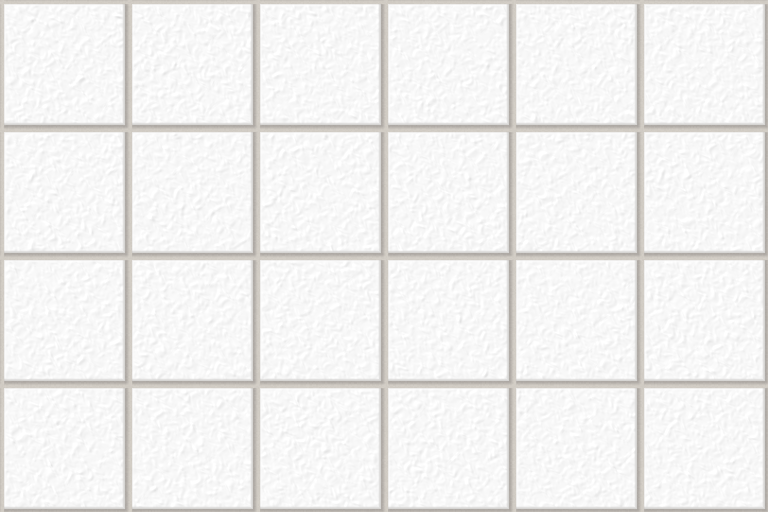
Give the GLSL for this texture, as a Shadertoy shader.

```glsl
// Square white tiles with a rough plaster relief, bevelled edges and warm grey grout.

vec3 hash3(vec2 p) {
    vec3 q = fract(p.xyx * vec3(0.1031, 0.1030, 0.0973));
    q += dot(q, q.yxz + 33.33);
    return fract((q.xxy + q.yzz) * q.zyx);
}

// Cellular height field: soft bumps of random place and height.
float bumps(vec2 p) {
    vec2 cell = floor(p);
    float height = 0.0;
    for (int y = -1; y <= 1; y++) {
        for (int x = -1; x <= 1; x++) {
            vec2 id = cell + vec2(x, y);
            vec3 r = hash3(id + 50.0);
            vec2 d = p - id - r.xy;
            height += (r.z * 2.0 - 0.7) * exp(-5.0 * dot(d, d));
        }
    }
    return height;
}

// Two sizes of bump, bent by sines.
float plaster(vec2 p) {
    p += 0.012 * sin(p.yx * 37.0 + 2.0 * sin(p * 23.0));
    return bumps(p * 24.0) + 0.5 * bumps(p * 43.0 + 17.0);
}

float boxDistance(vec2 p, vec2 halfSize) {
    vec2 d = abs(p) - halfSize;
    return length(max(d, 0.0)) + min(max(d.x, d.y), 0.0);
}

void mainImage(out vec4 fragColor, in vec2 fragCoord) {
    // Six tiles across, counted from the top left.
    float pixel = 6.0 / iResolution.x;
    vec2 p = vec2(fragCoord.x, iResolution.y - fragCoord.y) * pixel;
    vec2 q = fract(p - 0.033);
    float size = 0.944;
    vec2 center = vec2(size * 0.5);

    // Grout, darkened by the shadow to the lower right of each tile.
    float shadow = 1.0 - smoothstep(-0.005, 0.032, boxDistance(q - center - 0.008, center));
    vec3 grout = mix(vec3(0.82, 0.80, 0.77), vec3(0.68, 0.66, 0.64), shadow);
    grout += 0.02 * (hash3(floor(p * 85.0)).x - 0.5);

    // Relief lit from the upper left.
    vec2 lightStep = vec2(0.008);
    float slope = plaster(p + lightStep) - plaster(p - lightStep);
    vec3 tile = vec3(0.972 + 0.036 * slope);

    // Bright upper and left bevels, dark lower and right bevels.
    float lit = 1.0 - smoothstep(0.005, 0.024, min(q.x, q.y));
    float shaded = 1.0 - smoothstep(0.004, 0.026, size - max(q.x, q.y));
    tile = mix(tile, vec3(0.99), 0.7 * lit);
    tile = mix(tile, vec3(0.84, 0.835, 0.83), shaded);

    float edge = boxDistance(q - center, center - 0.003) - 0.003;
    float cover = 1.0 - smoothstep(-0.6 * pixel, 0.6 * pixel, edge);
    fragColor = vec4(clamp(mix(grout, tile, cover), 0.0, 1.0), 1.0);
}
```
